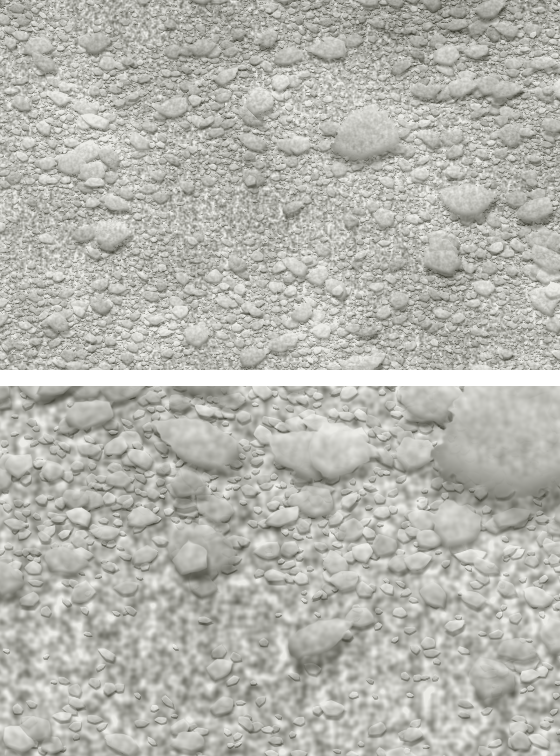
Top, the full canvas; bottom, a detail of the centre.
This texture is drawn by a Shadertoy shader. Its source:

```glsl
vec2 hash2(vec2 p) {
    vec3 q = fract(p.xyx * vec3(0.1031, 0.1030, 0.0973));
    q += dot(q, q.yzx + 33.33);
    return fract((q.xx + q.yz) * q.zy);
}

float gradientDot(vec2 cell, vec2 offset) {
    float angle = 6.2832 * hash2(cell + 71.0).x;
    return dot(vec2(cos(angle), sin(angle)), offset);
}

float gradientNoise(vec2 p) {
    vec2 i = floor(p), f = fract(p);
    vec2 u = f * f * f * (f * (f * 6.0 - 15.0) + 10.0);
    vec2 e = vec2(1.0, 0.0);
    float low = mix(gradientDot(i, f), gradientDot(i + e, f - e), u.x);
    float high = mix(gradientDot(i + e.yx, f - e.yx), gradientDot(i + 1.0, f - 1.0), u.x);
    return mix(low, high, u.y);
}

// How stony the ground is: open sand on the left, rubble in drifts and to the right
float rubble(vec2 p) {
    float drifts = 0.9 * gradientNoise(p * vec2(2.6, 3.6) + 4.0) + 0.5 * gradientNoise(p * 8.0);
    return clamp(0.5 + drifts + 0.18 * (p.x - 0.75), 0.08, 1.0);
}

// Rounded, uneven pentagon: below 1 inside
float stoneShape(vec2 q, float turn) {
    float facets = 0.0;
    for (int k = 0; k < 5; k++) {
        float angle = 1.2566 * float(k) + turn + 0.35 * sin(turn * 5.0 + float(k) * 2.4);
        facets = max(facets, dot(q, vec2(cos(angle), sin(angle))));
    }
    return mix(length(q), facets * 1.12, 0.6);
}

// Scatters one size of stone over the tone below, each with a shadow under it
float addStones(float tone, vec2 p, float freq, float chance, float grain) {
    vec2 g = p * freq, cell = floor(g);
    for (int j = 1; j >= -1; j--)
    for (int i = -1; i <= 1; i++) {
        vec2 id = cell + vec2(i, j);
        vec2 place = hash2(id + freq), look = hash2(id + freq + 19.0), kind = hash2(id + freq + 47.0);
        vec2 centre = id + place;
        if (kind.x > chance * rubble(centre / freq) * 1.5) continue;

        float tilt = 1.3 * (look.x - 0.55);
        float halfLength = mix(0.28, 0.72, look.y * look.y);
        vec2 size = halfLength * vec2(1.0, mix(0.45, 0.85, kind.y));
        mat2 spin = mat2(cos(tilt), -sin(tilt), sin(tilt), cos(tilt));
        vec2 offset = g - centre;
        vec2 q = spin * offset / size;
        float turn = 6.2832 * fract(look.x * 7.3 + kind.y);
        float d = stoneShape(q, turn) + 0.10 * grain;
        float under = stoneShape(spin * (offset + vec2(-0.03, 0.12)) / size, turn);

        // Shadow, then the lit body
        tone *= 1.0 - 0.30 * smoothstep(1.2, 0.8, under);
        float soft = 0.07 + 0.9 * freq / (iResolution.y * size.y);
        float body = smoothstep(1.0 + 0.5 * soft, 1.0 - 0.5 * soft, d);
        float up = offset.y / size.y;
        float face = 0.735 + 0.12 * fract(look.y * 9.1 + place.x) + 0.07 * up
                   - 0.17 * smoothstep(0.65, 1.0, d) * smoothstep(0.2, -0.7, up)
                   + 0.05 * gradientNoise(q * 1.8 + id) + 0.07 * grain;
        tone = mix(tone, face, body * mix(0.7, 1.0, place.y));
    }
    return tone;
}

void mainImage(out vec4 fragColor, in vec2 fragCoord) {
    vec2 p = fragCoord / iResolution.y;

    // Gritty sand
    float grain = gradientNoise(p * 60.0) + 1.2 * gradientNoise(p * 105.0 + 9.0)
                + 0.9 * gradientNoise(p * 165.0 + 31.0);
    float tone = 0.715 + 0.21 * grain + 0.08 * gradientNoise(p * 17.0);

    // Stones, from crumbs to boulders; the boulders keep to the upper right
    float freq = 95.0;
    for (int k = 0; k < 6; k++) {
        float chance = mix(0.85, 0.16, float(k) / 5.0);
        if (k > 3) chance *= 0.25 + 1.3 * smoothstep(1.2, 2.2, p.x + p.y);
        tone = addStones(tone, p, freq, chance, grain);
        freq *= 0.57;
    }

    // Broad light and damp patches, darkest along the top
    tone += 0.10 * gradientNoise(p * 2.7 + 13.0) + 0.07 * gradientNoise(p * 6.0);
    tone -= 0.07 * smoothstep(0.7, 1.05, p.y) - 0.015;
    tone = clamp(tone, 0.24, 0.92);

    fragColor = vec4(vec2(tone), tone - mix(0.05, 0.015, tone), 1.0);
}
```
